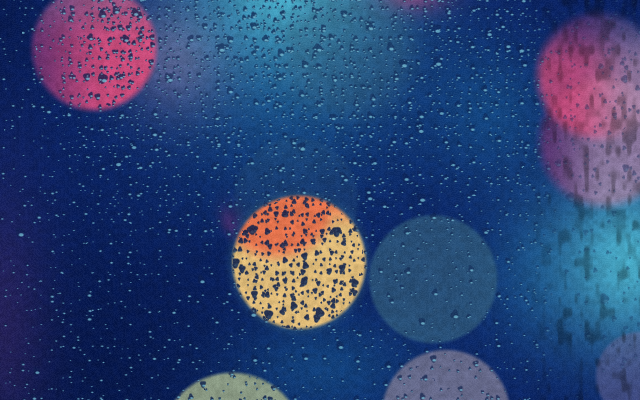
Write a WebGL 1 fragment shader that draws this background.

```glsl
precision highp float;
// Blurred city lights at night seen through a window covered in rain drops.
uniform vec2 u_resolution;

const vec3 NIGHT = vec3(0.045, 0.135, 0.385);
const vec3 SHADE = vec3(0.025, 0.085, 0.27);
const vec3 DROP_DARK = vec3(0.05, 0.12, 0.29);
const vec3 GLINT = vec3(0.50, 0.80, 0.88);
const vec3 CYAN = vec3(0.30, 0.70, 0.80);
const vec3 BLUE = vec3(0.09, 0.32, 0.54);
const vec3 TEAL = vec3(0.20, 0.37, 0.49);
const vec3 MAUVE = vec3(0.42, 0.40, 0.58);
const vec3 PINK = vec3(0.84, 0.30, 0.48);
const vec3 PLUM = vec3(0.42, 0.19, 0.43);
const vec3 ROSE = vec3(0.68, 0.53, 0.66);
const vec3 GOLD = vec3(0.87, 0.73, 0.47);
const vec3 ORANGE = vec3(0.89, 0.40, 0.27);
const vec3 OLIVE = vec3(0.56, 0.62, 0.52);
const vec2 LAMP = vec2(0.748, 0.344);
const float LAMP_RADIUS = 0.166;
const float EDGE = 0.007;
const float GRAIN = 0.045;

float hash(vec2 p) {
  return fract(sin(dot(p, vec2(127.1, 311.7))) * 43758.5453);
}

float noise(vec2 p) {
  vec2 i = floor(p), f = fract(p);
  f = f * f * (3.0 - 2.0 * f);
  return mix(mix(hash(i), hash(i + vec2(1.0, 0.0)), f.x),
             mix(hash(i + vec2(0.0, 1.0)), hash(i + vec2(1.0)), f.x), f.y);
}

float disc(vec2 p, vec2 center, float radius, float soft) {
  return 1.0 - smoothstep(-soft, soft, length(p - center) - radius);
}

float glow(vec2 p, vec2 center, vec2 spread) {
  vec2 q = (p - center) / spread;
  return exp(-dot(q, q));
}

// One jittered grid of drops: x is the dark body, y the bright lower rim.
vec2 drops(vec2 p, float cell, float wet, float px) {
  vec2 id = floor(p / cell);
  float size = hash(id + 7.3);
  float r = cell * mix(0.11, 0.29, size * size);
  vec2 jitter = vec2(hash(id + 19.1), hash(id + 43.7)) - 0.5;
  vec2 q = p - (id + 0.5) * cell - jitter * (cell - 2.6 * r);
  float wobble = 1.0 + 0.16 * sin(3.0 * atan(q.y, q.x + 0.00001) + 40.0 * size);
  float body = 1.0 - smoothstep(-px, px, length(q * vec2(1.1, 0.92)) - r * wobble);
  vec2 rim = q - r * vec2(0.30, -0.55);
  float shine = 1.0 - smoothstep(-px, px, length(rim * vec2(0.8, 1.2)) - 0.42 * r);
  return vec2(body, shine) * step(hash(id + 3.9), wet);
}

// Wide soft light, without visible outlines.
vec3 haze(vec2 p) {
  vec3 c = mix(NIGHT, SHADE, 0.8 * glow(p, vec2(0.2, 0.05), vec2(0.45, 0.4)));
  c = mix(c, SHADE, 0.6 * glow(p, vec2(0.0, 1.0), vec2(0.12, 0.3)));
  c = mix(c, PLUM, 0.28 * glow(p, vec2(0.0, 0.2), vec2(0.12, 0.35)));
  c = mix(c, BLUE, 0.75 * glow(p, vec2(0.72, 0.78), vec2(0.34, 0.28)));
  c = mix(c, BLUE, 0.7 * glow(p, vec2(1.23, 0.72), vec2(0.17, 0.18)));
  c = mix(c, BLUE, 0.65 * glow(p, vec2(0.82, 0.08), vec2(0.24, 0.14)));
  c = mix(c, BLUE, 0.6 * glow(p, vec2(1.34, 0.32), vec2(0.16, 0.2)));
  c = mix(c, MAUVE, 0.75 * glow(p, vec2(0.44, 0.86), vec2(0.13, 0.14)));
  c = mix(c, CYAN, 0.95 * glow(p, vec2(0.73, 1.04), vec2(0.25, 0.22)));
  c = mix(c, CYAN, 0.92 * glow(p, vec2(1.58, 0.35), vec2(0.20, 0.22)));
  return mix(c, PINK, 0.5 * glow(p, vec2(1.03, 1.02), vec2(0.09, 0.05)));
}

// Out-of-focus lamps, painted from faint to bright.
vec3 lamps(vec3 c, vec2 p) {
  c = mix(c, TEAL, 0.45 * disc(p, vec2(0.87, 0.87), 0.16, 0.05));
  c = mix(c, TEAL, 0.22 * disc(p, vec2(0.74, 0.50), 0.155, EDGE));
  c = mix(c, TEAL, 0.72 * disc(p, vec2(1.083, 0.302), 0.16, EDGE));
  vec3 pink = mix(PLUM, PINK, smoothstep(0.06, 0.28, p.x));
  pink = mix(pink, MAUVE, 0.45 * smoothstep(0.88, 1.02, p.y));
  c = mix(c, pink, 0.92 * disc(p, vec2(0.235, 0.88), 0.155, 0.012));
  vec3 rose = mix(PINK, ROSE, smoothstep(1.42, 1.6, p.x));
  c = mix(c, mix(PLUM, ROSE, smoothstep(1.34, 1.52, p.x)),
          0.75 * disc(p, vec2(1.51, 0.645), 0.16, 0.02));
  float fade = 1.0 - 0.6 * smoothstep(0.82, 0.96, p.y);
  c = mix(c, rose, 0.78 * fade * disc(p, vec2(1.50, 0.81), 0.155, 0.02));
  c = mix(c, MAUVE, 0.5 * disc(p, vec2(1.60, 0.06), 0.11, EDGE));
  c = mix(c, mix(MAUVE, OLIVE, 0.25), 0.85 * disc(p, vec2(1.115, -0.035), 0.16, EDGE));
  c = mix(c, OLIVE, 0.95 * disc(p, vec2(0.58, -0.112), 0.18, EDGE));
  float red = disc(p, vec2(0.69, 0.51), 0.15, 0.025);
  c = mix(c, PLUM, 0.6 * red * glow(p, vec2(0.565, 0.43), vec2(0.035, 0.05)));
  c = mix(c, TEAL, 0.55 * disc(p, LAMP, LAMP_RADIUS + 0.008, 0.018));
  vec3 gold = mix(GOLD, ORANGE, max(0.85 * red, 0.8 * smoothstep(0.42, 0.5, p.y)));
  return mix(c, gold, disc(p, LAMP, LAMP_RADIUS, EDGE));
}

void main() {
  vec2 p = gl_FragCoord.xy / u_resolution.y;
  p.x += 0.8 - 0.5 * u_resolution.x / u_resolution.y;
  float px = 0.9 / u_resolution.y;
  vec3 color = lamps(haze(p), p);

  // Smeared condensation on the blurred right side, mottling elsewhere.
  float smear = smoothstep(1.30, 1.42, p.x);
  float streak = noise(p * vec2(75.0, 32.0));
  color *= 1.0 - 0.28 * smear * smoothstep(0.5, 0.9, streak);
  color *= 0.93 + 0.14 * noise(p * 90.0);

  // Drops thin out to the left and below, and crowd inside the bright lamp.
  float lamp = disc(p, LAMP, LAMP_RADIUS, EDGE);
  float lit = smoothstep(0.25, 0.65, dot(color, vec3(0.4, 0.4, 0.2)));
  float wet = 0.24 + 0.46 * smoothstep(0.2, 0.85, p.y) * smoothstep(0.0, 0.3, p.x);
  wet = max(wet + 0.2 * lit, 0.88 * lamp) * (1.0 - 0.6 * smear);
  vec2 film = vec2(0.0);
  for (int i = 0; i < 4; i++) {
    float k = float(i);
    vec2 shifted = p + vec2(0.37, 0.71) * k + 3.0;
    film = max(film, drops(shifted, 0.042 * pow(0.76, k), wet * (0.55 + 0.12 * k), px));
  }
  color = mix(color, DROP_DARK, film.x * mix(0.45, 0.88, lit) * (1.0 - 0.5 * smear));
  color = mix(color, GLINT, film.y * mix(0.72, 0.12, lamp) * (1.0 - 0.8 * smear));

  color += GRAIN * (hash(floor(p * 400.0)) - 0.5);
  gl_FragColor = vec4(clamp(color, 0.0, 1.0), 1.0);
}
```
